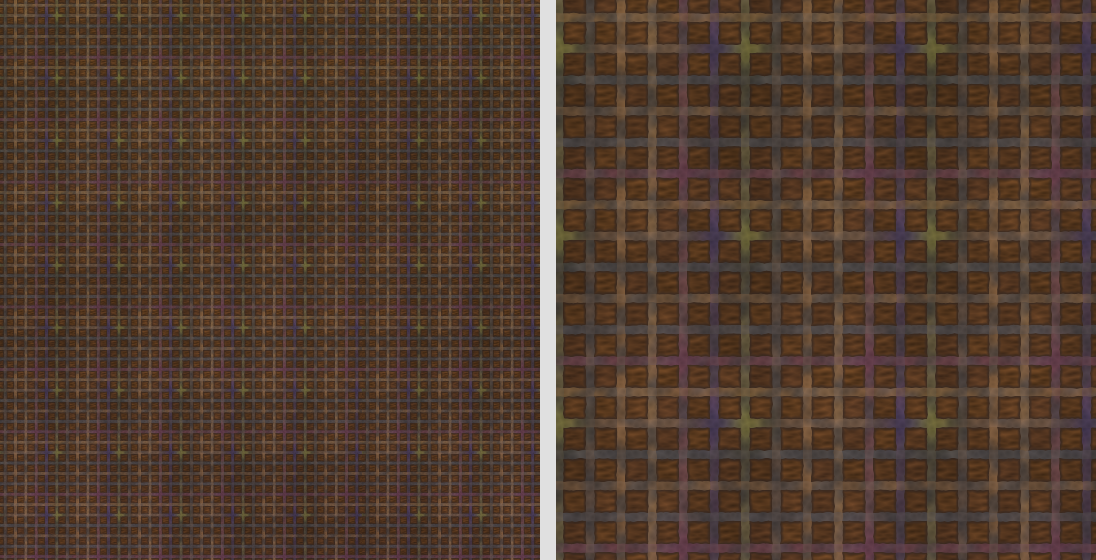
Left, the full canvas; right, a detail of the centre.
A Shadertoy shader for this pattern:

```glsl
// Dark brown wood squares behind a woven lattice of mottled, many-coloured bands.
#define CELLS vec2(52.2, 53.82)    // lattice cells across and down
#define TILE 6.0                   // cells in one colour repeat
#define PANEL 35.0                 // columns before the colours restart
#define BAND 0.135                 // half width of a band, in cells
#define SHADOW 0.09                // width of the dark rim beside a band
#define GRAIN vec2(2.0, 6.0)       // wood flecks per cell
#define MOTTLE 0.65                // strength of the colour drift along bands
#define BROAD 0.10                 // strength of the slow shading
#define WOOD vec3(0.345, 0.220, 0.122)
#define RIM vec3(0.215, 0.155, 0.120)
#define SLATE vec3(0.255, 0.245, 0.250)

const vec3 warpColours[6] = vec3[6](
    vec3(0.32, 0.26, 0.22), vec3(0.44, 0.32, 0.21), vec3(0.42, 0.32, 0.22),
    vec3(0.38, 0.25, 0.25), vec3(0.30, 0.22, 0.29), vec3(0.36, 0.32, 0.22));
const vec3 weftColours[6] = vec3[6](
    vec3(0.45, 0.33, 0.21), vec3(0.39, 0.30, 0.23), vec3(0.29, 0.27, 0.26),
    vec3(0.41, 0.31, 0.22), vec3(0.30, 0.27, 0.26), vec3(0.37, 0.23, 0.25));

vec2 hash2(vec2 p) {
    vec2 k = vec2(dot(p, vec2(27.1, 61.7)), dot(p, vec2(69.5, 43.3)));
    return fract(sin(k) * 4375.85);
}

// Distance to the nearest scattered point, wrapping at the given period.
float cellular(vec2 p, vec2 period) {
    vec2 base = floor(p);
    float nearest = 2.0;
    for (int y = -1; y <= 1; y++)
    for (int x = -1; x <= 1; x++) {
        vec2 cell = base + vec2(x, y);
        nearest = min(nearest, length(cell + hash2(mod(cell, period)) - p));
    }
    return nearest;
}

// Layered sines that repeat with the colour tile, from 0 to 1.
float drift(vec2 p) {
    vec2 a = p * 6.28319 / TILE;
    float s = sin(a.x * 2.0 + a.y + 1.3 * sin(a.y * 3.0))
            + 0.8 * sin(a.y * 4.0 - a.x * 3.0 + 2.0)
            + 0.6 * sin(a.x * 7.0 + a.y * 5.0);
    return smoothstep(-1.8, 1.8, s);
}

// Soft spot of colour placed once in every tile.
float spot(vec2 p, vec2 centre) {
    vec2 d = mod(p - centre + 0.5 * TILE, TILE) - 0.5 * TILE;
    return exp(-2.2 * dot(d, d));
}

void mainImage(out vec4 fragColor, in vec2 fragCoord) {
    vec2 uv = fragCoord / iResolution.xy;
    vec2 grid = vec2(uv.x, 1.0 - uv.y) * CELLS;
    vec2 soft = CELLS / iResolution.xy;
    vec2 tile = mod(vec2(mod(grid.x, PANEL), grid.y), TILE);
    ivec2 index = ivec2(tile);

    // Wood squares with flattened flecks, each square toned a little apart
    float fleck = cellular(tile * GRAIN, TILE * GRAIN);
    float streak = sin(tile.y * 6.28319 * 4.0 + 1.5 * sin(tile.x * 6.28319));
    vec2 square = hash2(mod(floor(tile + 0.5), TILE) + 3.0);
    vec3 colour = WOOD * (0.76 + 0.40 * fleck + 0.06 * streak);
    colour *= 0.92 + 0.16 * square.x;
    colour.b += 0.02 * (square.y - 0.5);

    // Distance to the band centres, with worn and uneven edges
    float wear = cellular(tile * 4.0 + 0.3, vec2(TILE * 4.0));
    vec2 dist = abs(fract(grid) - 0.5) + 0.05 * (wear - 0.5);
    vec2 band = 1.0 - smoothstep(BAND - 0.5 * soft, BAND + 0.5 * soft, dist);
    vec2 rim = 1.0 - smoothstep(vec2(BAND), BAND + SHADOW + soft, dist);
    colour = mix(colour, RIM, 0.9 * max(rim.x, rim.y));

    // Band colours drift towards slate, then mingle at crossings
    vec3 warp = mix(warpColours[index.x], SLATE, MOTTLE * drift(tile));
    vec3 weft = mix(weftColours[index.y], SLATE, MOTTLE * drift(tile.yx + 1.7));
    float weftShare = band.y / max(band.x + band.y, 0.001);
    vec3 thread = mix(warp, weft, weftShare);
    thread *= 1.0 + 0.12 * band.x * band.y;

    // Olive, blue and plum accents at three crossings of each tile
    thread = mix(thread, vec3(0.45, 0.44, 0.20), 0.75 * spot(tile, vec2(5.5, 1.5)));
    thread = mix(thread, vec3(0.25, 0.21, 0.36), 0.70 * spot(tile, vec2(4.5, 1.5)));
    thread = mix(thread, vec3(0.36, 0.19, 0.27), 0.60 * spot(tile, vec2(3.5, 5.5)));

    // Worn surface and light or dull patches on the bands
    thread *= 0.90 + 0.22 * wear;
    thread *= 0.92 + 0.16 * drift(tile + vec2(2.3, 4.1));
    colour = mix(colour, thread, 0.95 * max(band.x, band.y));

    // Slow shading within each tile and over the whole cloth
    vec2 turn = tile * 6.28319 / TILE;
    float slow = sin(turn.x - 1.2) + 0.7 * sin(turn.y + 1.6);
    float wide = sin(uv.x * 7.0 + 1.5 * sin(uv.y * 5.0)) * sin(uv.y * 9.0 + 1.0);
    colour *= 1.0 + BROAD * (0.5 * slow + 0.5 * wide);
    colour *= mix(vec3(1.0, 0.98, 1.04), vec3(1.01, 1.03, 0.97), uv.y);

    fragColor = vec4(colour, 1.0);
}
```
